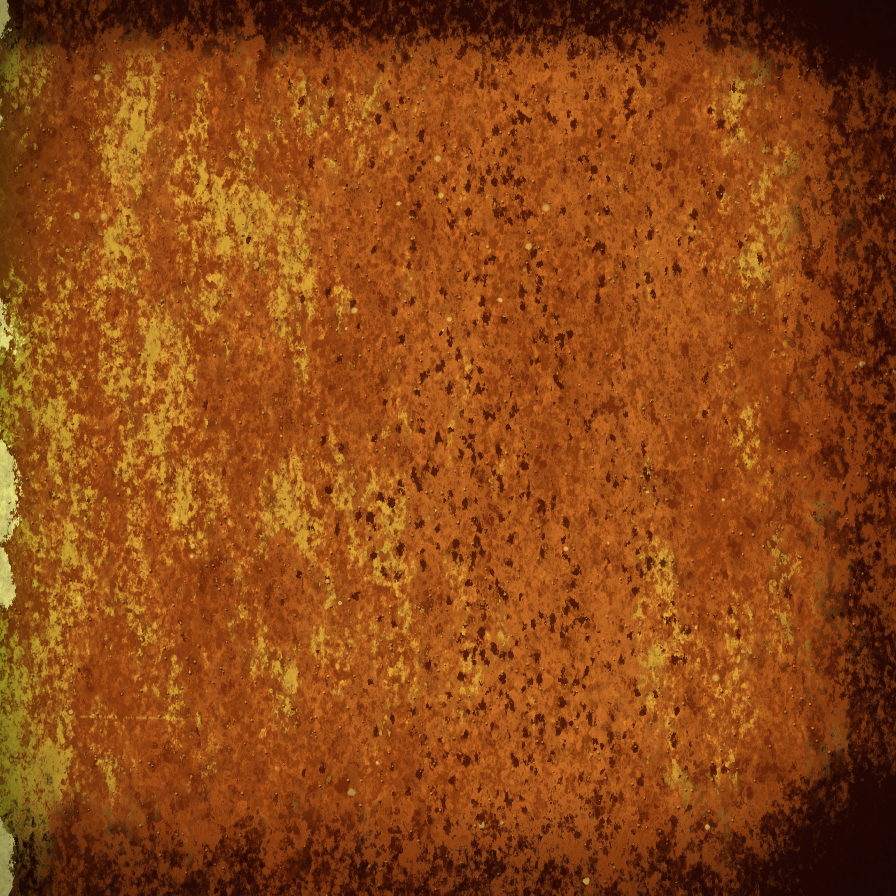
A WebGL 2 fragment shader for this texture:

```glsl
#version 300 es
precision highp float;
// Weathered rusty metal: mottled orange, yellow streaks, dark pits and sooty borders.

uniform vec2 u_resolution;
out vec4 fragColor;

vec3 hash3(vec2 cell) {
  vec3 q = fract(cell.xyx * vec3(0.1031, 0.1030, 0.0973));
  q += dot(q, q.yxz + 33.33);
  return fract((q.xxy + q.yzz) * q.zyx);
}

// Smooth cellular noise: random cell values blended by distance.
float cellular(vec2 p) {
  float sum = 0.0, total = 0.0;
  for (int j = -1; j <= 1; j++) {
    for (int i = -1; i <= 1; i++) {
      vec2 cell = floor(p) + vec2(i, j);
      vec3 rnd = hash3(cell);
      vec2 d = cell + rnd.xy - p;
      float weight = exp(-6.0 * dot(d, d));
      sum += weight * rnd.z;
      total += weight;
    }
  }
  return sum / total;
}

float layered(vec2 p) {
  return (cellular(p) * 4.0 + cellular(p * 2.03 + 11.3) * 2.9
        + cellular(p * 4.11 + 27.7) * 2.3) / 9.2;
}

// Scattered spots, one per chosen cell; rough pushes their outline in or out.
float flecks(vec2 p, float chance, float radius, float rough) {
  float cover = 0.0;
  for (int j = -1; j <= 1; j++) {
    for (int i = -1; i <= 1; i++) {
      vec2 cell = floor(p) + vec2(i, j);
      vec3 rnd = hash3(cell + 53.0);
      float size = radius * (0.5 + fract(rnd.z * 37.0));
      float d = length(cell + rnd.xy - p) + rough;
      float spot = 1.0 - smoothstep(size * 0.5, size * 1.4, d);
      cover = max(cover, spot * smoothstep(-0.02, 0.02, chance - rnd.z));
    }
  }
  return cover;
}

void main() {
  vec2 uv = gl_FragCoord.xy / u_resolution;
  float cloud = layered(uv * vec2(11.0, 5.0) + 3.0);
  float streak = layered(uv * vec2(30.0, 10.0) + 17.0);
  float mottle = layered(uv * vec2(52.0, 36.0) + 90.0);
  float grain = layered(uv * vec2(190.0, 130.0) + 40.0);

  // Borders darken at the bottom, top and right.
  float shade = 0.6 * (1.0 - smoothstep(0.0, 0.2, uv.y))
              + 0.7 * (1.0 - smoothstep(0.0, 0.13, 1.0 - uv.y))
              + 0.6 * (1.0 - smoothstep(0.0, 0.2, 1.0 - uv.x));
  float leftSide = 1.0 - smoothstep(0.05, 0.5, uv.x);
  float middle = exp(-pow((uv.x - 0.6) / 0.16, 2.0));

  // Orange base with red-brown mottling.
  float tone = grain * 0.45 + mottle * 0.25 + cloud * 0.3 + 0.05 * middle;
  vec3 colour = mix(vec3(0.58, 0.25, 0.06), vec3(0.72, 0.385, 0.125), smoothstep(0.36, 0.64, tone));
  float brown = smoothstep(0.5, 0.7, mottle * 0.55 + grain * 0.45 + shade * 0.2 - 0.06 * middle);
  colour = mix(colour, vec3(0.39, 0.12, 0.02), brown * 0.85);

  // Yellow patches drawn out downwards, mostly on the left and in one band on the right.
  float patches = cloud * 0.45 + streak * 0.55 + 0.09 * leftSide - 0.12 * middle
                + 0.05 * exp(-pow((uv.x - 0.83) / 0.05, 2.0))
                + 0.07 * exp(-uv.x / 0.06) - 0.1 * shade;
  float yellow = smoothstep(0.57, 0.84, patches + (grain - 0.5) * 0.6 + (mottle - 0.5) * 0.2);
  colour = mix(colour, vec3(0.80, 0.62, 0.20), yellow * 0.9);

  // Faint level scratch.
  float scratch = exp(-pow((uv.y - 0.202 + 0.02 * uv.x) / 0.0015, 2.0));
  scratch *= (1.0 - smoothstep(0.15, 0.25, uv.x)) * smoothstep(0.35, 0.65, grain);
  colour = mix(colour, vec3(0.82, 0.62, 0.22), scratch * 0.6);

  // Ragged upright pits, clustered in the middle band.
  float pitChance = 0.45 * middle * smoothstep(0.35, 0.6, cloud * 0.4 + streak * 0.6) + 0.01;
  float pits = flecks(uv * vec2(112.0, 72.0), pitChance, 0.3, (grain - 0.5) * 1.1);
  colour = mix(colour, vec3(0.27, 0.07, 0.02), pits * 0.8);

  // Small raised glints with a shadow below, and a few larger pale chips.
  vec2 glintPos = uv * 150.0;
  colour *= 1.0 - 0.45 * flecks(glintPos + vec2(-0.15, 0.25), 0.06, 0.17, 0.0);
  colour = mix(colour, vec3(0.84, 0.60, 0.26), 0.75 * flecks(glintPos, 0.06, 0.15, 0.0));
  float chips = flecks(uv * 42.0 + 7.0, 0.03, 0.12, (grain - 0.5) * 0.2);
  colour = mix(colour, vec3(0.90, 0.76, 0.36), chips * 0.9);

  // Soot gathers at the borders in broken grains.
  float soot = smoothstep(0.85, 1.33, shade * 0.85 + grain * 0.65 + mottle * 0.25 + cloud * 0.3);
  colour = mix(colour, vec3(0.15, 0.03, 0.015), soot);

  // Olive tint and pale blots along the left edge, then fine contrast.
  colour *= mix(vec3(1.0), vec3(0.74, 0.93, 0.6), exp(-uv.x / 0.04));
  float blotField = cellular(uv * vec2(30.0, 18.0) + 3.0) + (grain - 0.5) * 0.4 - uv.x * 14.0;
  colour = mix(colour, vec3(0.86, 0.84, 0.48), 0.9 * smoothstep(0.6, 0.72, blotField));
  colour *= 1.0 + (grain - 0.5) * 0.35;
  colour *= 1.0 - 0.3 * smoothstep(0.45, 0.75, length(uv - 0.5));
  fragColor = vec4(clamp(colour, 0.0, 1.0), 1.0);
}
```
